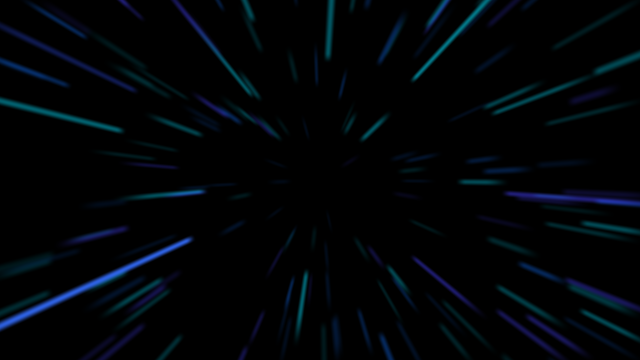
This background is drawn by a Shadertoy shader. Its source:

```glsl
// Hyperspace star streaks: soft blurred rays fly out of a dark centre over black.
// Each ray is a radial segment in polar form; a hashed golden-angle loop
// scatters the faint ones and a few large bright rays lead the composition.

const vec3 TEAL   = vec3(0.01, 0.42, 0.48);
const vec3 BLUE   = vec3(0.03, 0.22, 0.50);
const vec3 VIOLET = vec3(0.14, 0.13, 0.52);

vec3 hash3(float n) {
    vec3 h = fract(n * vec3(0.1031, 0.1030, 0.0973));
    h += dot(h, h.yzx + 33.33);
    return fract((h.xxy + h.yzz) * h.zyx);
}

// Coverage of a ray at an angle, from inner to outer radius, widening outwards
float streak(vec2 p, float angle, float inner, float outer, float width) {
    vec2 dir = vec2(cos(angle), sin(angle));
    float along = dot(p, dir);
    float across = abs(p.x * dir.y - p.y * dir.x);
    float halfWidth = width * (0.5 + 0.6 * max(along, 0.0));
    float body = 1.0 - smoothstep(0.0, halfWidth, across);
    float head = smoothstep(inner - 0.01, inner + 0.02, along);
    float tail = 1.0 - smoothstep(mix(inner, outer, 0.55), outer + 0.015, along);
    return body * head * tail;
}

// Faint rays spread evenly around the centre, dimmer and shorter near it
vec3 scatteredStreaks(vec2 p) {
    vec3 light = vec3(0.0);
    for (int i = 0; i < 170; i++) {
        float n = float(i);
        vec3 place = hash3(n + 7.0);
        vec3 look = hash3(n + 211.0);
        float angle = n * 2.39996 + 0.5 * place.x;
        float inner = mix(0.06, 0.82, pow(place.y, 0.75));
        float outer = inner * mix(1.15, 1.40, place.z) + 0.03;
        vec3 tint = look.x < 0.32 ? TEAL : look.x < 0.75 ? BLUE : VIOLET;
        float glow = mix(0.2, 0.7, look.y * look.y) * smoothstep(-0.25, 0.3, inner);
        light += tint * glow * streak(p, angle, inner, outer, mix(0.011, 0.018, look.z));
    }
    return light;
}

// Large rays that define the composition
vec3 leadingStreaks(vec2 p) {
    vec3 light = vec3(0.18, 0.38, 0.88) * streak(p, -2.713, 0.39, 1.35, 0.017);
    light += TEAL * 1.1 * streak(p, 0.821, 0.376, 0.85, 0.014);
    light += TEAL * 0.9 * streak(p, 2.899, 0.563, 1.15, 0.015);
    light += VIOLET * 0.9 * streak(p, -0.072, 0.513, 1.02, 0.014);
    light += TEAL * 0.8 * streak(p, 1.507, 0.334, 0.68, 0.020);
    light += TEAL * 0.9 * streak(p, -1.717, 0.255, 0.46, 0.016);
    light += mix(TEAL, VIOLET, smoothstep(0.38, 0.6, length(p)))
           * 0.8 * streak(p, 2.251, 0.30, 0.78, 0.014);
    light += TEAL * 0.8 * streak(p, 0.765, 0.158, 0.265, 0.019);
    light += TEAL * 0.75 * streak(p, -3.047, 0.322, 0.57, 0.015);
    light += TEAL * 0.7 * streak(p, 0.366, 0.512, 0.84, 0.013);
    light += VIOLET * 0.8 * streak(p, -0.693, 0.334, 0.60, 0.014);
    light += mix(BLUE, VIOLET, 0.6) * 0.6 * streak(p, 2.692, 0.565, 1.15, 0.014);
    return light;
}

void mainImage(out vec4 fragColor, in vec2 fragCoord) {
    vec2 p = (fragCoord - 0.5 * iResolution.xy) / iResolution.y;
    vec3 color = scatteredStreaks(p) + leadingStreaks(p);
    fragColor = vec4(min(color, 1.0), 1.0);
}
```
